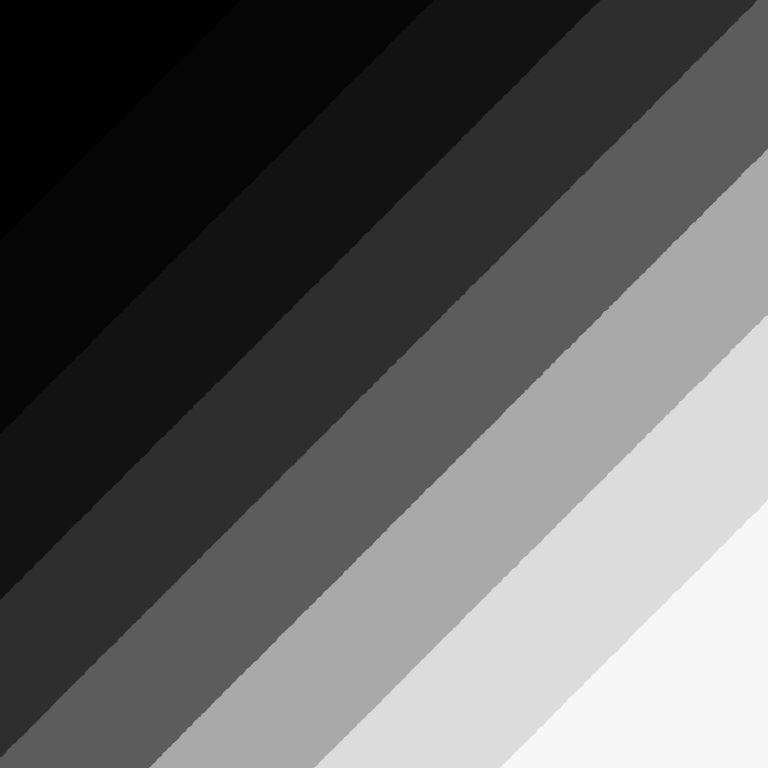
This background is drawn by a Shadertoy shader. Its source:

```glsl
const int BAND_COUNT = 8;
// Grey of each band, from the upper left to the lower right corner
const float BAND_TONES[8] = float[8](0.0, 0.018, 0.071, 0.18, 0.361, 0.661, 0.863, 0.969);
// Where each band gives way to the next along the diagonal, 0 to 1
const float BAND_EDGES[7] = float[7](0.157, 0.2825, 0.3907, 0.4935, 0.5967, 0.7045, 0.8255);
const float GRAIN_CELLS = 256.0;   // roughness cells across the canvas
const float GRAIN_AMOUNT = 0.0015; // how far the grain shifts an edge
const float EDGE_SOFTNESS = 0.5;   // half width of an edge, in pixels

float hash(vec2 cell) {
    vec3 p = fract(cell.xyx * 0.1031);
    p += dot(p, p.yzx + 33.33);
    return fract((p.x + p.y) * p.z);
}

float valueNoise(vec2 p) {
    vec2 cell = floor(p);
    vec2 blend = smoothstep(0.0, 1.0, fract(p));
    float lower = mix(hash(cell), hash(cell + vec2(1.0, 0.0)), blend.x);
    float upper = mix(hash(cell + vec2(0.0, 1.0)), hash(cell + vec2(1.0, 1.0)), blend.x);
    return mix(lower, upper, blend.y);
}

void mainImage(out vec4 fragColor, in vec2 fragCoord) {
    vec2 uv = fragCoord / iResolution.xy;

    // Diagonal ramp, slightly roughened
    float ramp = 0.5 * (uv.x + 1.0 - uv.y);
    ramp += GRAIN_AMOUNT * (valueNoise(uv * GRAIN_CELLS) - 0.5);

    // Step through the bands
    float softness = EDGE_SOFTNESS / min(iResolution.x, iResolution.y);
    float tone = BAND_TONES[0];
    for (int i = 1; i < BAND_COUNT; i++) {
        float edge = BAND_EDGES[i - 1];
        tone = mix(tone, BAND_TONES[i], smoothstep(edge - softness, edge + softness, ramp));
    }

    fragColor = vec4(vec3(tone), 1.0);
}
```
